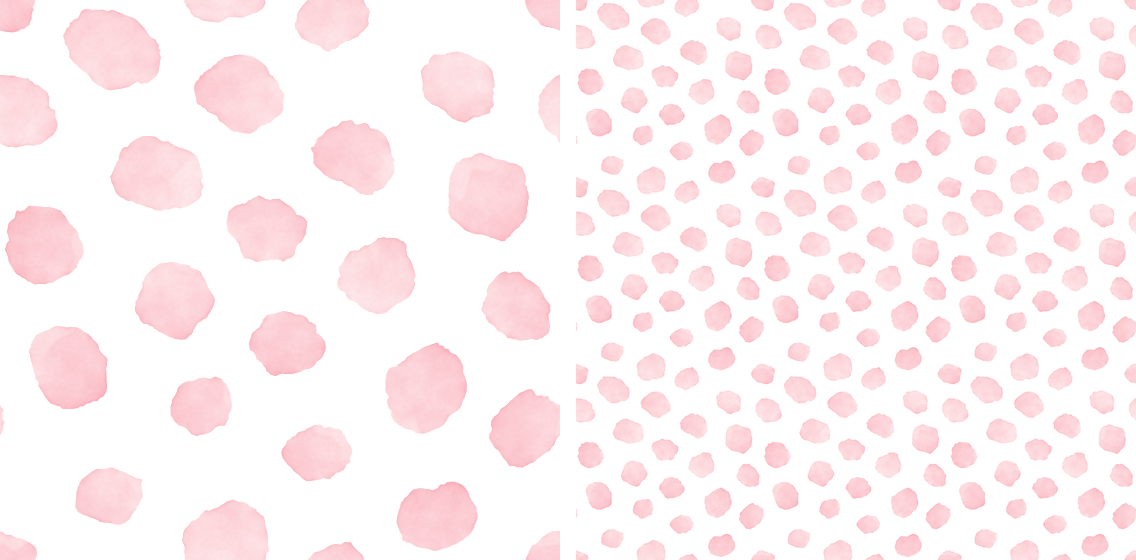
Left, the tile; right, the same tile 3 across and 3 down.
Reproduce this pattern procedurally as a Shadertoy shader.

```glsl
// Scattered watercolour dabs in soft pink on white paper, tiling in both directions.
// Centres come from a jittered rank-1 lattice; each dab is a noisy ellipse drawn in
// wrapped local coordinates, so its outline and pigment cross the canvas edge unbroken.

const int   DAB_COUNT     = 23;            // lattice points on the unit tile
const float LATTICE_STEP  = -5.0;          // whole number, near-hexagonal spacing
const float JITTER        = 0.022;
const float RADIUS_MIN    = 0.054;
const float RADIUS_MAX    = 0.076;
const float STRETCH_MIN   = 1.03;
const float STRETCH_MAX   = 1.15;
const float TILT_MAX      = 0.8;           // long axes lean either side of horizontal
const float LOBE_AMOUNT   = 0.24;          // broad bulges of the outline
const float RIPPLE_AMOUNT = 0.0075;        // small nibbles of the outline
const float EDGE_SOFTNESS = 0.0009;
const float RIM_WIDTH     = 0.0022;        // thin dried-pigment line
const float BLEED_WIDTH   = 0.0130;        // wider band behind the line
const float CLOUD_AMOUNT  = 0.17;
const float GRAIN_AMOUNT  = 0.07;
const vec3  PAPER         = vec3(1.0);
const vec3  PALE_PINK     = vec3(0.996, 0.92, 0.928);
const vec3  DEEP_PINK     = vec3(0.978, 0.66, 0.705);
const float TAU           = 6.2831853;

// Integer hash giving two values in 0..1
vec2 hash2(ivec2 cell) {
    uvec2 v = uvec2(cell) * 1664525u + 1013904223u;
    v.x += v.y * 1664525u;
    v.y += v.x * 1664525u;
    v ^= v >> 16u;
    v.x += v.y * 1664525u;
    v.y += v.x * 1664525u;
    v ^= v >> 16u;
    return vec2(v & 65535u) / 65535.0;
}

float cornerSlope(ivec2 cell, vec2 offset) {
    float angle = TAU * hash2(cell).x;
    return dot(vec2(cos(angle), sin(angle)), offset);
}

// Gradient noise, roughly -0.7..0.7
float gradientNoise(vec2 p) {
    ivec2 cell = ivec2(floor(p));
    vec2 f = fract(p);
    vec2 u = f * f * f * (f * (f * 6.0 - 15.0) + 10.0);
    float low = mix(cornerSlope(cell, f),
                    cornerSlope(cell + ivec2(1, 0), f - vec2(1, 0)), u.x);
    float high = mix(cornerSlope(cell + ivec2(0, 1), f - vec2(0, 1)),
                     cornerSlope(cell + ivec2(1, 1), f - vec2(1, 1)), u.x);
    return mix(low, high, u.y);
}

float cloudNoise(vec2 p) {
    return gradientNoise(p) + 0.5 * gradientNoise(p * 2.1 + 7.3)
         + 0.35 * gradientNoise(p * 4.3 + 3.1);
}

// Signed distance to the ragged outline of one dab
float dabDistance(vec2 p, vec2 dir, float radius, float stretch, float tilt, vec2 seed) {
    float c = cos(tilt), s = sin(tilt);
    vec2 q = mat2(c, -s, s, c) * p * vec2(1.0 / stretch, stretch);
    float lobes = gradientNoise(dir * 1.1 + seed)
                + 0.3 * gradientNoise(dir * 2.4 + seed + 11.7);
    float ragged = mix(0.3, 1.0, smoothstep(-0.25, 0.3, gradientNoise(dir * 1.7 + seed + 23.1)));
    float ripple = gradientNoise(p * 48.0 + seed) + 0.5 * gradientNoise(p * 115.0 + seed);
    return length(q) - radius * (1.0 + LOBE_AMOUNT * lobes) + RIPPLE_AMOUNT * ragged * ripple;
}

// Pigment strength inside a dab: 0 pale, 1 deep
float dabPigment(vec2 p, vec2 dir, float dist, float radius, vec2 seed, vec2 traits) {
    float flow = TAU * traits.x;
    float along = dot(p, vec2(cos(flow), sin(flow))) / radius;
    float pigment = mix(0.20, 0.47, traits.y) - 0.11 * along;
    pigment += CLOUD_AMOUNT * cloudNoise(p * 21.0 + seed);

    // A paler second wash beyond a wavering drying front
    float front = along + 0.5 * gradientNoise(p * 24.0 + seed + 5.9)
                - mix(0.35, 1.3, fract(traits.x * 7.0 + traits.y * 3.0));
    pigment *= mix(1.0, 0.6, smoothstep(-0.04, 0.14, front));
    pigment += 0.05 * exp(-abs(front) * 14.0);

    // Pigment gathered unevenly along the outline
    float depth = max(-dist, 0.0);
    float gathered = smoothstep(-0.4, 0.35, gradientNoise(dir * 1.9 + seed + 31.3) - 0.15 * along);
    pigment += gathered * (0.42 * exp(-depth / RIM_WIDTH) + 0.16 * exp(-depth / BLEED_WIDTH));

    return pigment + GRAIN_AMOUNT * gradientNoise(p * 170.0 + seed);
}

void mainImage(out vec4 fragColor, in vec2 fragCoord) {
    vec2 uv = fragCoord / iResolution.xy;
    float soft = max(EDGE_SOFTNESS, 0.75 / min(iResolution.x, iResolution.y));
    vec3 color = PAPER;

    for (int i = 0; i < DAB_COUNT; i++) {
        vec2 shape = hash2(ivec2(i, 101));
        vec2 traits = hash2(ivec2(i, 211));
        vec2 seed = 40.0 + 60.0 * hash2(ivec2(i, 307));
        vec2 center = fract(vec2(float(i), float(i) * LATTICE_STEP) / float(DAB_COUNT));
        center += JITTER * (2.0 * hash2(ivec2(i, 401)) - 1.0);

        // Shortest offset on the wrapped tile
        vec2 p = uv - center;
        p -= floor(p + 0.5);
        float reach = length(p);
        if (reach > 2.0 * RADIUS_MAX) continue;

        vec2 dir = p / max(reach, 0.0001);
        float radius = mix(RADIUS_MIN, RADIUS_MAX, shape.x);
        float stretch = mix(STRETCH_MIN, STRETCH_MAX, shape.y);
        float tilt = TILT_MAX * (2.0 * fract(shape.x * 5.0 + traits.y) - 1.0);
        float dist = dabDistance(p, dir, radius, stretch, tilt, seed);
        float pigment = dabPigment(p, dir, dist, radius, seed, traits);
        vec3 wash = mix(PALE_PINK, DEEP_PINK, clamp(pigment, 0.0, 1.0));
        color = mix(color, wash, 1.0 - smoothstep(-soft, soft, dist));
    }
    fragColor = vec4(color, 1.0);
}
```
